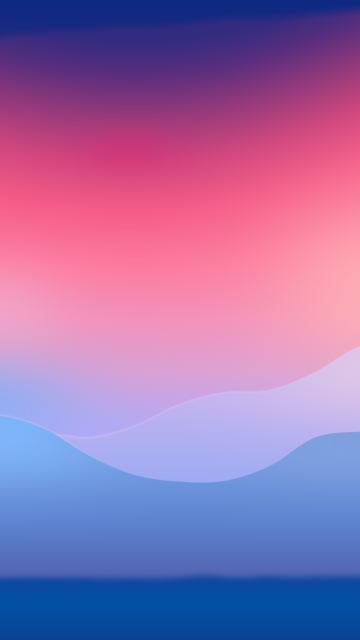
This background is drawn by a Shadertoy shader. Its source:

```glsl
const int KNOTS = 9;

vec2 hashGradient(vec2 cell) {
    float angle = 6.2832 * fract(sin(dot(cell, vec2(127.1, 311.7))) * 43758.5);
    return vec2(cos(angle), sin(angle));
}

float gradientNoise(vec2 p) {
    vec2 i = floor(p), f = fract(p);
    vec2 u = f * f * (3.0 - 2.0 * f);
    float a = dot(hashGradient(i), f);
    float b = dot(hashGradient(i + vec2(1, 0)), f - vec2(1, 0));
    float c = dot(hashGradient(i + vec2(0, 1)), f - vec2(0, 1));
    float d = dot(hashGradient(i + vec2(1, 1)), f - vec2(1, 1));
    return mix(mix(a, b, u.x), mix(c, d, u.x), u.y);
}

// Linear step between two heights, rising or falling
float ramp(float start, float end, float v) {
    return clamp((v - start) / (end - start), 0.0, 1.0);
}

// Soft elliptical glow
float glow(vec2 p, vec2 center, vec2 radius) {
    vec2 q = (p - center) / radius;
    return exp(-dot(q, q));
}

// Smooth curve through evenly spaced heights
float curve(float heights[KNOTS], float x) {
    float s = clamp(x, 0.0, 0.9999) * float(KNOTS - 1);
    int i = int(s);
    float t = fract(s);
    float a = heights[max(i - 1, 0)], b = heights[i];
    float c = heights[i + 1], d = heights[min(i + 2, KNOTS - 1)];
    return b + 0.5 * t * (c - a + t * (2.0 * a - 5.0 * b + 4.0 * c - d
             + t * (3.0 * (b - c) + d - a)));
}

vec3 skyColor(vec2 uv) {
    // Upper bands sag in the middle and climb to the right
    float sag = 0.035 * sin(3.1416 * uv.x) - 0.055 * uv.x * uv.x;
    float y = uv.y + sag * smoothstep(0.5, 0.75, uv.y);
    vec3 color = vec3(0.72, 0.66, 0.95);
    color = mix(color, vec3(0.86, 0.63, 0.83), ramp(0.34, 0.42, y));
    color = mix(color, vec3(0.95, 0.57, 0.73), ramp(0.42, 0.50, y));
    color = mix(color, vec3(0.99, 0.48, 0.62), ramp(0.50, 0.59, y));
    color = mix(color, vec3(0.96, 0.36, 0.53), ramp(0.59, 0.69, y));
    color = mix(color, vec3(0.82, 0.28, 0.49), ramp(0.69, 0.77, y));
    color = mix(color, vec3(0.56, 0.22, 0.48), ramp(0.77, 0.85, y));
    color = mix(color, vec3(0.34, 0.18, 0.49), ramp(0.85, 0.91, y));
    color = mix(color, vec3(0.20, 0.17, 0.50), ramp(0.91, 0.96, y));

    // Side glows and the magenta spot
    color = mix(color, vec3(1.0, 0.72, 0.72), 0.75 * glow(uv, vec2(1.05, 0.55), vec2(0.30, 0.14)));
    color = mix(color, vec3(0.95, 0.70, 0.82), 0.55 * glow(uv, vec2(-0.02, 0.51), vec2(0.20, 0.08)));
    color = mix(color, vec3(0.53, 0.69, 0.96), 0.80 * glow(uv, vec2(-0.05, 0.37), vec2(0.28, 0.075)));
    color = mix(color, vec3(0.85, 0.17, 0.46), 0.50 * glow(uv, vec2(0.36, 0.765), vec2(0.14, 0.035)));

    // Navy cap with a soft uneven rim
    float rim = 0.943 + 0.042 * uv.x + 0.006 * gradientNoise(vec2(uv.x * 7.0, 2.3));
    vec3 navy = mix(vec3(0.10, 0.16, 0.50), vec3(0.05, 0.16, 0.51), ramp(0.94, 1.0, uv.y));
    return mix(color, navy, smoothstep(rim - 0.012, rim + 0.012, uv.y));
}

vec3 backWaveColor(vec2 uv) {
    vec3 color = mix(vec3(0.62, 0.67, 0.95), vec3(0.76, 0.70, 0.94), ramp(0.25, 0.38, uv.y));
    return mix(color, vec3(0.89, 0.79, 0.90), 0.85 * glow(uv, vec2(1.05, 0.43), vec2(0.35, 0.09)));
}

vec3 frontWaveColor(vec2 uv) {
    vec3 color = mix(vec3(0.32, 0.39, 0.70), vec3(0.37, 0.52, 0.82), ramp(0.10, 0.19, uv.y));
    color = mix(color, vec3(0.45, 0.61, 0.88), ramp(0.19, 0.28, uv.y));
    color = mix(color, vec3(0.50, 0.72, 0.99), 0.9 * glow(uv, vec2(0.0, 0.32), vec2(0.30, 0.075)));
    color = mix(color, vec3(0.54, 0.64, 0.86), 0.6 * glow(uv, vec2(1.0, 0.31), vec2(0.35, 0.07)));

    // Deep blue floor
    float rim = 0.098 + 0.006 * gradientNoise(vec2(uv.x * 8.0, 6.7));
    vec3 deep = mix(vec3(0.04, 0.26, 0.57), vec3(0.01, 0.31, 0.64), ramp(0.0, 0.05, uv.y));
    deep = mix(deep, vec3(0.06, 0.28, 0.62), ramp(0.06, 0.10, uv.y));
    return mix(color, deep, 1.0 - smoothstep(rim - 0.009, rim + 0.010, uv.y));
}

// Lay a wave over the scene, with a faint light line on its crest
vec3 addWave(vec3 scene, vec3 wave, float depth, float soft, float shine) {
    vec3 color = mix(scene, wave, smoothstep(-soft, soft, depth));
    float line = exp(-pow(depth / 0.0018, 2.0));
    return mix(color, vec3(0.86, 0.77, 0.98), shine * line);
}

void mainImage(out vec4 fragColor, in vec2 fragCoord) {
    vec2 uv = fragCoord / iResolution.xy;
    float soft = 0.8 / iResolution.y;

    float backHeights[KNOTS] = float[KNOTS](
        0.310, 0.322, 0.3164, 0.3346, 0.3685, 0.3867, 0.3906, 0.418, 0.4583);
    float frontHeights[KNOTS] = float[KNOTS](
        0.3516, 0.3307, 0.2878, 0.2578, 0.2474, 0.2487, 0.2721, 0.3164, 0.3255);

    vec3 color = skyColor(uv);
    color = addWave(color, backWaveColor(uv), curve(backHeights, uv.x) - uv.y, soft, 0.35);
    float crestShine = 0.35 * (1.0 - smoothstep(0.1, 0.4, uv.x));
    color = addWave(color, frontWaveColor(uv), curve(frontHeights, uv.x) - uv.y, soft, crestShine);
    fragColor = vec4(color, 1.0);
}
```
